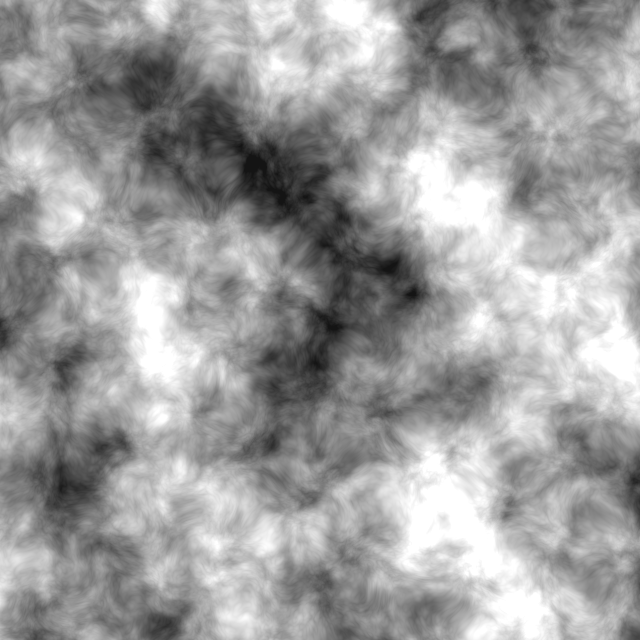
This texture is drawn by a Shadertoy shader. Its source:

```glsl
// Grey smoky clouds: broad soft light and dark masses from layered gradient noise,
// overlaid with fine curling dark creases, which come from the zero crossings
// of folded (absolute) noise on gently warped coordinates.

const mat2 TURN = mat2(0.8, 0.6, -0.6, 0.8);

// Unit gradient with a hashed direction for each lattice corner
vec2 cornerGradient(ivec2 cell) {
    uvec2 q = uvec2(cell) * uvec2(1597334673u, 3812015801u);
    uint h = (q.x ^ q.y) * 1597334673u;
    h = (h ^ (h >> 15u)) * 2246822519u;
    h ^= h >> 13u;
    float angle = 6.28319 * float(h & 65535u) / 65536.0;
    return vec2(cos(angle), sin(angle));
}

float gradientNoise(vec2 p) {
    ivec2 i = ivec2(floor(p));
    vec2 f = fract(p);
    vec2 w = f * f * f * (f * (f * 6.0 - 15.0) + 10.0);
    float a = dot(cornerGradient(i), f);
    float b = dot(cornerGradient(i + ivec2(1, 0)), f - vec2(1, 0));
    float c = dot(cornerGradient(i + ivec2(0, 1)), f - vec2(0, 1));
    float d = dot(cornerGradient(i + ivec2(1, 1)), f - vec2(1, 1));
    return mix(mix(a, b, w.x), mix(c, d, w.x), w.y);
}

// Signed noise layers: the large masses
float cloudMasses(vec2 p) {
    float sum = 0.0, amplitude = 0.72;
    p *= 3.3;
    for (int i = 0; i < 5; i++) {
        sum += amplitude * gradientNoise(p);
        p = TURN * p * 2.0 + vec2(17.3, 9.1);
        amplitude *= 0.62;
    }
    return sum;
}

// Folded noise layers: puffs separated by thin dark creases, centred near zero
float creases(vec2 p) {
    float sum = 0.0, amplitude = 0.26;
    p *= 10.0;
    for (int i = 0; i < 5; i++) {
        float n = gradientNoise(p);
        sum += amplitude * (sqrt(n * n + 0.0004) - 0.17);
        p = TURN * p * 1.9 + vec2(5.7, 31.4);
        amplitude *= 0.72;
    }
    return sum;
}

void mainImage(out vec4 fragColor, in vec2 fragCoord) {
    vec2 uv = fragCoord / iResolution.y;

    // Curl the coordinates so that the creases bend and bunch
    vec2 warp = vec2(gradientNoise(uv * 12.0 + 40.0), gradientNoise(uv * 12.0 + 83.5));
    vec2 curled = uv + 0.035 * warp;

    float grey = 0.61 + cloudMasses(uv + 0.015 * warp + 2.7) + creases(curled + 6.2);
    fragColor = vec4(vec3(clamp(grey, 0.08, 1.0)), 1.0);
}
```
